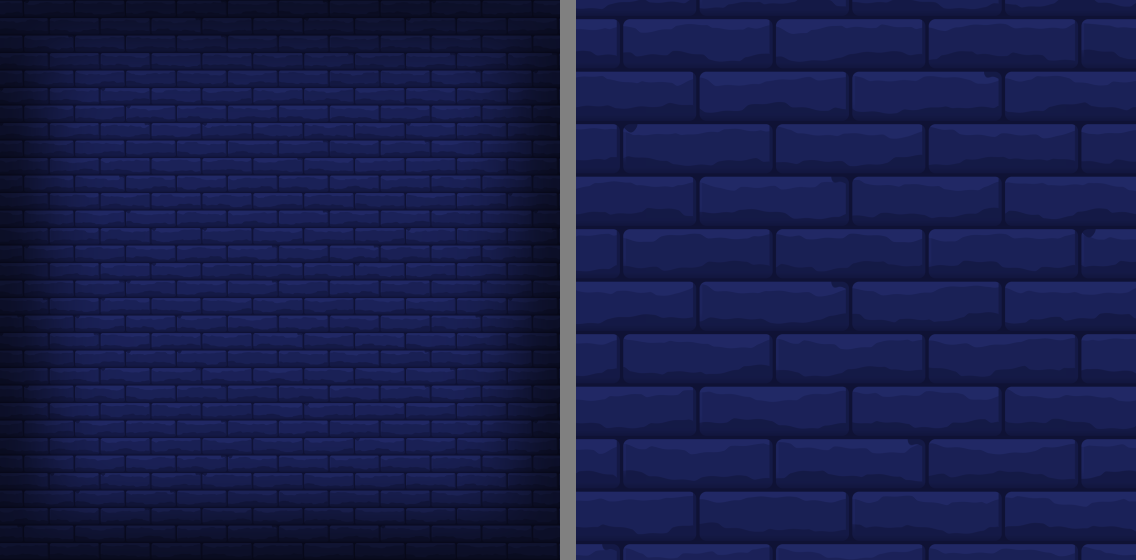
Left, the full canvas; right, a detail of the centre.
Write a Shadertoy shader that draws this texture.

```glsl
// Dark blue brick wall in running bond, 11 bricks across and 32 courses high.
// Each brick is a rounded box with a ragged lit top and a ragged shaded base,
// both cut by layered sines; a periodic vignette darkens the borders.

const float PI = 3.14159265;
const vec2 BRICK_COUNT = vec2(11.0, 32.0);
const float BRICK_LENGTH = 32.0 / 11.0;   // in course heights
const float JOINT = 0.032;                // half the mortar width
const float BOND_SHIFT = 0.035;           // sideways offset, in bricks

const vec3 MORTAR = vec3(0.058, 0.070, 0.208);
const vec3 SHADE  = vec3(0.080, 0.100, 0.276);
const vec3 FACE   = vec3(0.102, 0.128, 0.338);
const vec3 LIT    = vec3(0.133, 0.164, 0.408);

float hash(vec2 cell, float salt) {
    vec3 q = fract(vec3(cell, salt) * vec3(0.1031, 0.1137, 0.0973));
    q += dot(q, q.yzx + 33.33);
    return fract((q.x + q.y) * q.z);
}

float roundedBox(vec2 p, vec2 halfSize, float radius) {
    vec2 q = abs(p) - halfSize + radius;
    return length(max(q, 0.0)) + min(max(q.x, q.y), 0.0) - radius;
}

// 1 where d is negative, softened over one pixel
float fill(float d, float pixel) {
    return 1.0 - smoothstep(-0.7 * pixel, 0.7 * pixel, d);
}

// Worn edge, about -1 to 1: long ledges, slow swells and faint nicks
float raggedEdge(float x, vec2 cell, float salt) {
    float phase = 2.0 * PI * hash(cell, salt);
    float pace = mix(1.3, 2.3, hash(cell, salt + 3.0));
    float swell = sin(x * pace + phase);
    float ledge = smoothstep(-0.3, 0.3, sin(x * pace * 2.1 - phase * 3.0)) - 0.5;
    float nicks = sin(x * 8.0 + phase * 5.0) * sin(x * 4.3 + phase);
    return 0.5 * swell + 0.6 * ledge + 0.2 * nicks;
}

vec3 brick(vec2 p, vec2 cell, float pixel) {
    vec2 halfSize = vec2(0.5 * BRICK_LENGTH, 0.5) - JOINT;
    float body = roundedBox(p, halfSize, 0.13);
    float fromTop = halfSize.y - p.y;
    float fromBase = p.y + halfSize.y;
    float fromLeft = p.x + halfSize.x;

    // Face with a slight tone change from brick to brick
    vec3 color = FACE * mix(0.97, 1.03, hash(cell, 1.0));

    // Lit top band, thinning away at both ends
    float ends = smoothstep(0.0, 0.35, halfSize.x - abs(p.x));
    float litDepth = (0.18 + 0.11 * raggedEdge(p.x, cell, 5.0)) * mix(0.6, 1.0, ends);
    color = mix(color, LIT, 0.85 * fill(fromTop - litDepth, pixel));

    // Shaded base band, its darker lip, and a shaded right end
    float shadeDepth = 0.24 + 0.12 * raggedEdge(p.x, cell, 11.0);
    float shadeEdge = min(fromBase - shadeDepth, halfSize.x - p.x - 0.06);
    color = mix(color, SHADE, fill(shadeEdge, pixel));
    color = mix(color, MORTAR, 0.45 * (1.0 - smoothstep(0.0, 0.14, fromBase)));

    // Thin bright arris on the left of some bricks
    float arris = fill(fromLeft - 0.05, pixel) * step(0.55, hash(cell, 17.0));
    color = mix(color, LIT, 0.4 * arris * smoothstep(0.15, 0.4, fromBase));

    // Chip in an upper corner of a few bricks
    float side = hash(cell, 19.0) < 0.5 ? -1.0 : 1.0;
    vec2 chipCenter = vec2(side * (halfSize.x - 0.12), halfSize.y);
    float chip = length((p - chipCenter) * vec2(0.7, 1.0)) - 0.13
               + 0.03 * sin(p.x * 21.0);
    color = mix(color, SHADE, fill(chip, pixel) * step(0.8, hash(cell, 23.0)));

    return mix(MORTAR, color, fill(body, pixel));
}

// Bright middle, dark borders; smooth across the wrap
float vignette(vec2 uv) {
    vec2 border = pow(abs(cos(PI * uv)), vec2(18.0));
    return mix(0.46, 1.0, (1.0 - border.x) * (1.0 - border.y));
}

void mainImage(out vec4 fragColor, in vec2 fragCoord) {
    vec2 uv = fragCoord / iResolution.xy;
    float pixel = BRICK_COUNT.y / min(iResolution.x, iResolution.y);

    // Alternate courses slide by half a brick
    vec2 grid = uv * BRICK_COUNT;
    grid.x += BOND_SHIFT + 0.5 * mod(floor(grid.y), 2.0);
    vec2 cell = mod(floor(grid), BRICK_COUNT);
    vec2 p = (fract(grid) - 0.5) * vec2(BRICK_LENGTH, 1.0);

    fragColor = vec4(brick(p, cell, pixel) * vignette(uv), 1.0);
}
```
